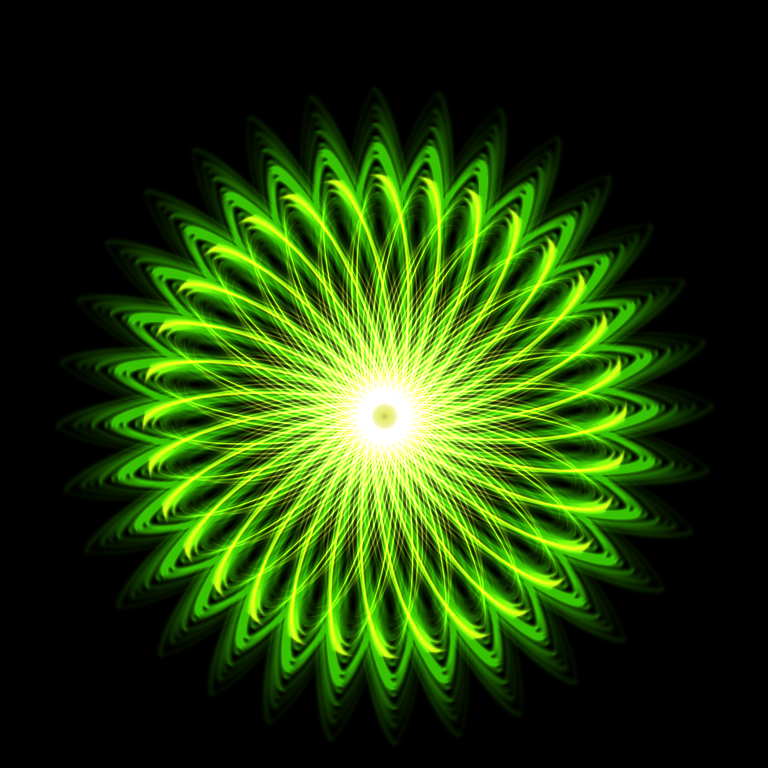
Give the GLSL for this background, as a Shadertoy shader.

```glsl
const vec2  CENTER       = vec2(0.501, 0.458);
const float PETALS       = 32.0;
const float TIP_ANGLE    = -0.031;  // clockwise from straight up
const float RING         = 0.033;   // radius where the strands begin
const float HOOK         = 0.314;   // tip radius of the bright loops
const float INNER_TIP    = 0.262;   // tip radii of the green loops
const float OUTER_TIP    = 0.432;
const int   LAYERS       = 17;
const int   THREADS      = 4;
const float LINE_WIDTH   = 0.0016;
const float THREAD_WIDTH = 0.0011;
const float BAND_WIDTH   = 0.0019;
const vec3  GREEN        = vec3(0.22, 0.76, 0.015);
const vec3  YELLOW       = vec3(0.74, 0.72, 0.09);
const vec3  PALE         = vec3(0.72, 0.60, 0.46);
const vec3  LIME_GLOW    = vec3(0.30, 0.44, 0.05);
const vec3  WHITE_GLOW   = vec3(0.42, 0.38, 0.36);
const vec3  CORE_EDGE    = vec3(0.97, 0.98, 0.78);
const vec3  CORE_MID     = vec3(0.90, 0.92, 0.42);

const float PI = 3.14159265;

float gauss(float x) { return exp(-x * x); }

float hash(float n) { return fract(sin(n * 12.9898) * 43758.5453); }

// One side of every petal loop: side is 1 clockwise, -1 anticlockwise.
// A taper of 0.5 gives a round tip, 1.0 a pointed one.
float petalArm(float angle, float r, float tip, float bulge, float taper, float side, float width) {
    float rest = clamp((tip - r) / (tip - RING), 0.0, 1.0);
    float offset = 0.5 * PI * bulge * pow(rest, taper) + 0.5 * RING * (1.0 / r - 1.0 / tip);
    float bend = 0.5 * PI * bulge * taper * pow(max(rest, 0.012), taper - 1.0);
    float slope = r * bend / (tip - RING) + 0.5 * RING / r;

    // Repeat around the circle, then turn the angle into a distance
    float period = 2.0 * PI / PETALS;
    float delta = mod(angle - side * offset + 0.5 * period, period) - 0.5 * period;
    float dist = r * delta / sqrt(1.0 + slope * slope);
    float cap = 1.0 - smoothstep(tip - 0.002, tip + 0.004, r);
    return gauss(dist / width) * cap;
}

// Nested green loops: round inside, leaning and pointed outside
float greenBands(float angle, float r, float pixel) {
    float sum = 0.0;
    for (int i = 0; i < LAYERS; i++) {
        float n = float(i);
        float t = n / float(LAYERS - 1);
        float tip = mix(INNER_TIP, OUTER_TIP, t) + 0.010 * (hash(n + 3.0) - 0.5);
        float bulge = mix(0.07, 0.21, t) + 0.05 * (hash(n + 11.0) - 0.5);
        float taper = mix(0.52, 0.80, t);
        float strength = 0.13 + 0.78 * gauss((tip - 0.335) / 0.042);
        strength *= mix(0.55, 1.1, hash(n + 7.0));
        strength *= mix(0.50, 1.0, smoothstep(0.16, 0.31, r));
        float swell = smoothstep(0.72, 0.98, r / tip);
        float width = max(BAND_WIDTH + 0.0024 * swell, 0.8 * pixel);
        float backWeight = mix(0.65, 0.40, smoothstep(0.33, 0.38, tip));
        sum += strength * petalArm(angle, r, tip, bulge, taper, 1.0, width);
        sum += backWeight * strength * petalArm(angle, r, tip, bulge, taper, -1.0, width * 0.85);
    }
    return sum;
}

// Bright lines: the clockwise side swells into a hook at its tip
float brightHooks(float angle, float r, float pixel) {
    float thin = max(LINE_WIDTH * mix(0.7, 1.0, smoothstep(0.05, 0.15, r)), 0.7 * pixel);
    float swell = smoothstep(0.24, HOOK, r);
    float hook = petalArm(angle, r, HOOK, 0.15, 0.52, 1.0, thin + 0.0032 * swell);
    float strand = petalArm(angle, r, HOOK - 0.013, 0.135, 0.52, 1.0, thin + 0.001 * swell);
    return hook + 0.5 * strand * swell;
}

// Fine crossing threads that thin out towards the rim
float fineThreads(float angle, float r, float pixel) {
    float sum = 0.0;
    float width = max(THREAD_WIDTH, 0.6 * pixel);
    for (int i = 0; i < THREADS; i++) {
        float t = float(i) / float(THREADS - 1);
        float tip = mix(0.305, 0.265, t);
        float bulge = mix(0.13, 0.27, t);
        float fade = 1.0 - smoothstep(mix(0.20, 0.11, t), mix(0.31, 0.24, t), r);
        float strength = mix(0.85, 0.55, t) * mix(0.2, 1.0, fade);
        sum += strength * petalArm(angle, r, tip, bulge, 0.55, -1.0, width);
        sum += 0.6 * strength * fade * petalArm(angle, r, tip, bulge + 0.06, 0.6, 1.0, width);
    }
    return sum;
}

void mainImage(out vec4 fragColor, in vec2 fragCoord) {
    float pixel = 1.0 / iResolution.y;
    vec2 p = (fragCoord - CENTER * iResolution.xy) * pixel;
    float r = max(length(p), 0.002);
    float angle = atan(p.x, p.y) - TIP_ANGLE;

    // Strands, paler towards the middle
    vec3 lineColor = mix(PALE, YELLOW, smoothstep(0.06, 0.22, r));
    vec3 color = GREEN * min(greenBands(angle, r, pixel), 1.0);
    color += lineColor * (brightHooks(angle, r, pixel) + fineThreads(angle, r, pixel));
    color *= 1.0 - 0.5 * smoothstep(0.37, 0.44, r);

    // Central light
    color += LIME_GLOW * gauss(r / 0.10);
    color += WHITE_GLOW * gauss(r / 0.055);

    // Pale core inside the white ring
    vec3 core = mix(CORE_MID, CORE_EDGE, smoothstep(0.004, 0.020, r));
    core *= 1.0 - 0.2 * gauss(r / 0.003);
    color = mix(color, core, 1.0 - smoothstep(0.015, 0.024, r));

    fragColor = vec4(clamp(color, 0.0, 1.0), 1.0);
}
```
